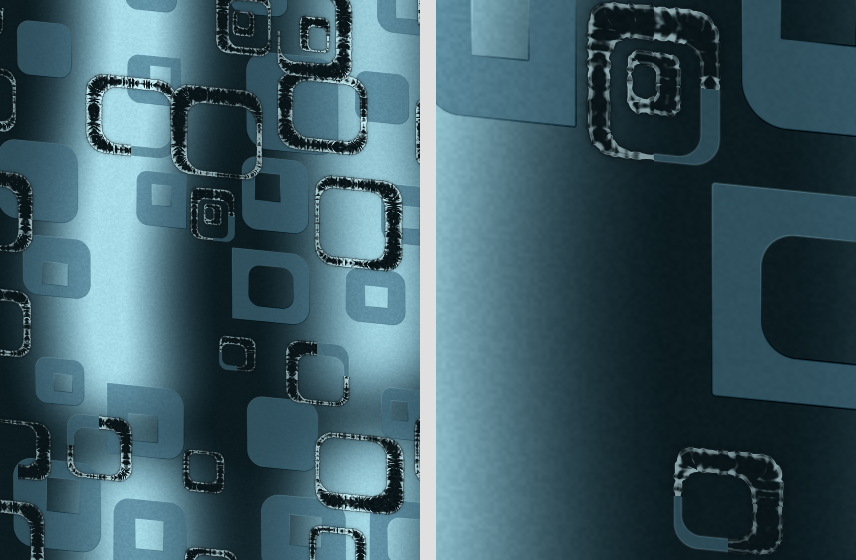
Left, the full canvas; right, a detail of the centre.
Reproduce this pattern procedurally as a WebGL 1 fragment shader.

```glsl
precision highp float;
// Dark glossy panel lit in soft vertical bands, with matte rounded plates and
// crinkled foil frames scattered on it. Both layers are jittered grids of
// rounded-box distance shapes; foil streaks follow the outline of each frame.
uniform vec2 u_resolution;

vec4 hash4(vec2 p) {
  vec4 q = fract(p.xyxy * vec4(.1031, .1030, .0973, .1099));
  q += dot(q, q.wzxy + 33.33);
  return fract((q.xxyz + q.yzzw) * q.zywx);
}

float noise(vec2 p) {
  vec2 i = floor(p), f = fract(p);
  f *= f * (3. - 2. * f);
  return mix(mix(hash4(i).x, hash4(i + vec2(1, 0)).x, f.x),
             mix(hash4(i + vec2(0, 1)).x, hash4(i + vec2(1, 1)).x, f.x), f.y);
}

float roundBox(vec2 p, vec2 halfSize, float r) {
  vec2 q = abs(p) - halfSize + r;
  return length(max(q, 0.)) + min(max(q.x, q.y), 0.) - r;
}

// Distance travelled along the outline of a rounded box
float alongOutline(vec2 p, vec2 halfSize, float r) {
  vec2 q = abs(p) - halfSize + r;
  float s = q.x > q.y ? q.y : 1.571 * r - q.x;
  if (min(q.x, q.y) > 0.) s = r * atan(q.y, q.x);
  return s + dot(sign(p), vec2(.31, .73));
}

float fill(float d) { return clamp(.5 - d * u_resolution.y, 0., 1.); }

// Two bright columns, dimmed by a dark band low on the panel
float lightAt(vec2 uv) {
  float sway = .035 * cos(uv.y * 6.5);
  float left = (uv.x - .285 - sway) / .15;
  float right = (uv.x - .89 + sway * .4) / .165;
  float dim = (uv.y - .22 - .07 * (uv.x - .3)) / .075;
  float light = exp(-left * left) + .95 * exp(-right * right);
  light *= 1. - .6 * exp(-dim * dim);
  light *= .9 + .22 * noise(uv * vec2(3., 4.) + 5.);
  return clamp(light * 1.05 - .05, 0., 1.);
}

vec3 panelColor(float t) {
  return vec3(.042, .105, .125) + t * vec3(.61, .75, .78)
       + t * (1. - t) * vec3(-.02, .06, .13);
}

// Matte plate: square hole, rounded hole or solid
void addPlate(inout vec3 col, vec2 p, vec4 a, vec4 b, float light) {
  vec2 h = (.04 + .042 * b.x) * vec2(1., .85 + .3 * b.y);
  float r = h.x * .45;
  if (b.z > .65 && p.x * (a.w - .5) > 0.) r *= .06;
  float d = roundBox(p, h, r);
  if (b.w < .58) d = max(d, -roundBox(p - (a.zw - .5) * h * .5, h * .38, .001));
  else if (b.w < .85) d = max(d, -roundBox(p, h * .58, h.x * .3));
  vec3 matte = mix(vec3(.19, .32, .375), vec3(.37, .565, .645), light);
  col = mix(col, matte, fill(d) * .95);
  // Bevelled rim
  float facing = dot(normalize(p + 1e-5), vec2(-.45, .9));
  col += fill(abs(d) - .0006) * (.13 * facing - .02) * vec3(.9, 1., 1.);
}

// Foil frame of uneven width; one quarter may be open or a matte ribbon
void addFoil(inout vec3 col, vec2 p, vec2 h, vec4 b, float light) {
  float r = h.x * .42, w = .006 + h.x * .16;
  float d = max(roundBox(p, h, r),
                -roundBox(p - (b.xy - .5) * w * 1.4, h - w, r * .85));
  if (d > .02) return;
  vec2 corner = vec2(b.x > .5 ? 1. : -1., b.w > .5 ? 1. : -1.);
  vec2 side = p * corner;
  if (b.z > .5 && min(side.x, side.y) > 0.) {
    if (b.z > .85) return;
    vec3 ribbon = mix(vec3(.18, .3, .355), vec3(.36, .55, .62), light);
    col = mix(col, ribbon, fill(d) * .9);
    col += .07 * fill(abs(d) - .0006);
    return;
  }
  float s = alongOutline(p, h, r);
  float lean = noise(vec2(s * 60., 3.)) - .5;
  float streak = noise(vec2((s + d * lean * 1.6) * 400., d * 130.));
  float fleck = noise(p * 380. + 9.);
  float gleam = noise(vec2(s * 26., b.x * 40.));
  d += (streak - .5) * .0015;
  // Silver fringe grows inwards from both rims over a dark core
  float depth = clamp(-d / (w * .46), 0., 1.);
  float fringe = .8 * streak + .35 * fleck - .68 * depth
               + .5 * (gleam - .5) + .12 * light;
  vec3 silver = vec3(.76, .91, .94) * (.5 + .35 * light + .25 * gleam);
  vec3 foil = mix(vec3(.035, .08, .095), silver, smoothstep(.08, .72, fringe));
  foil = mix(foil, silver, (.25 + .5 * streak) * fill(abs(d + .0018) - .0006));
  col *= 1. - .25 * exp(-max(d, 0.) * 400.);
  col = mix(col, foil, fill(d));
  col = mix(col, vec3(.05, .1, .12), .5 * fill(abs(d - .0005) - .0005));
}

void main() {
  vec2 uv = gl_FragCoord.xy / u_resolution;
  vec2 p = gl_FragCoord.xy / u_resolution.y;
  float light = lightAt(uv);
  vec3 col = panelColor(light);
  p.y += .1 * p.x;  // slight slant of the whole layout

  // Plates lie below, foil frames above
  for (int layer = 0; layer < 2; layer++) {
    float top = float(layer);
    vec2 g = p / .2 + top * vec2(.5, .35);
    for (int j = -1; j <= 1; j++) for (int i = -1; i <= 1; i++) {
      vec2 cell = floor(g) + vec2(i, j);
      vec4 a = hash4(cell + 17. + top * 43.), b = hash4(cell + 71. + top * 29.);
      vec2 q = (g - cell - .5 - (a.xy - .5) * .44) * .2;
      if (hash4(cell + 131. + top * 7.).y > .94) continue;
      if (layer == 0) addPlate(col, q, a, b, light);
      else {
        vec2 h = mix(.026, .088, sqrt(a.z)) * vec2(1., .85 + .35 * a.w);
        addFoil(col, q, h, b, light);
        if (a.w > .72) addFoil(col, q, h * .4, b.yxwz * vec4(1, 1, .5, 1), light);
      }
    }
  }
  // Fine grain
  col += (noise(p * 420.) - .5) * .04 * (.4 + light);
  gl_FragColor = vec4(clamp(col, 0., 1.), 1.);
}
```
